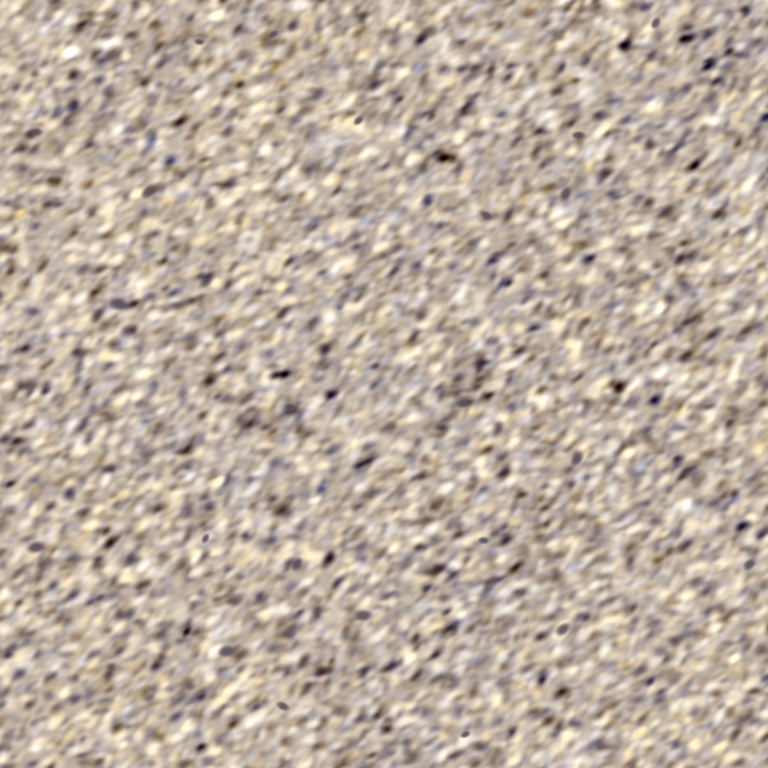
Reproduce this texture procedurally as a Shadertoy shader.

```glsl
// Fine sandy stone: soft elongated grains, light and dark, leaning up to the right.
// Grains are jittered points in cells, each adding a signed oval bump with a faint
// opposite rim; sparse dark specks and slow layered sines finish the surface.

const vec3  MEAN_COLOR   = vec3(0.741, 0.686, 0.634);
const vec3  TONE_STEP    = vec3(0.118, 0.120, 0.102);  // colour change per unit of tone
const vec3  WARM_STEP    = vec3(0.014, 0.004, -0.022); // yellow against lilac
const vec3  SPECK_COLOR  = vec3(0.33, 0.29, 0.34);
const float COARSE_CELLS = 43.0;
const float FINE_CELLS   = 68.0;
const float COARSE_SHARE = 0.90;
const float FINE_SHARE   = 0.43;
const int   GRAINS_PER_CELL = 3;
const float GRAIN_WIDTH  = 0.56;  // short axis relative to the long one
const float GRAIN_ANGLE  = 0.62;
const float ANGLE_SPREAD = 0.9;
const float GRAIN_GAIN   = 2.35;  // brings the sum of grains to unit deviation
const float SKEW         = 0.06;  // longer dark tail, gentler highlights
const float SPECK_CELLS  = 9.0;
const float SPECK_CHANCE = 0.30;

vec3 hash3(vec3 p) {
    p = fract(p * vec3(0.1031, 0.1030, 0.0973));
    p += dot(p, p.yxz + 33.33);
    return fract((p.xxy + p.yxx) * p.zyx);
}

vec2 rotate(vec2 p, float angle) {
    float c = cos(angle), s = sin(angle);
    return vec2(c * p.x + s * p.y, c * p.y - s * p.x);
}

// Sum of oval grains around p: x is tone, y is warmth
vec2 grains(vec2 p, float seed) {
    vec2 cell = floor(p);
    vec2 sum = vec2(0.0);
    for (int y = -1; y <= 1; y++)
    for (int x = -1; x <= 1; x++)
    for (int k = 0; k < GRAINS_PER_CELL; k++) {
        vec2 id = cell + vec2(x, y);
        float layer = seed + float(k) * 7.0;
        vec3 place = hash3(vec3(id, layer));
        vec3 look = hash3(vec3(id + 131.0, layer + 3.0));
        float angle = GRAIN_ANGLE + ANGLE_SPREAD * (place.z - 0.5);
        vec2 d = rotate(p - id - place.xy, angle);
        d.y /= GRAIN_WIDTH;
        float q = dot(d, d);
        float falloff = max(1.0 - q, 0.0);
        float bump = falloff * falloff * (1.0 - 2.0 * q);
        sum += bump * (2.0 * look.xy - 1.0);
    }
    return sum * GRAIN_GAIN;
}

// Slow drift of brightness over the slab
float drift(vec2 p) {
    return sin(p.x * 5.3 + 2.0 * sin(p.y * 3.1 + 0.7))
         + 0.7 * sin(p.y * 8.7 - p.x * 4.1 + 1.9 * sin(p.x * 6.3));
}

// Sparse dark pits, at most one per cell
float specks(vec2 p) {
    vec2 id = floor(p);
    vec3 place = hash3(vec3(id + 17.0, 61.0));
    vec3 look = hash3(vec3(id + 53.0, 89.0));
    vec2 d = rotate(p - id - mix(vec2(0.2), vec2(0.8), place.xy), look.x * 1.6 - 0.5);
    d.y *= 1.6;
    float radius = mix(0.08, 0.15, look.y);
    float present = step(place.z, SPECK_CHANCE);
    return present * (1.0 - smoothstep(0.25 * radius, radius, length(d)));
}

void mainImage(out vec4 fragColor, in vec2 fragCoord) {
    vec2 uv = fragCoord / iResolution.y;

    // Two sizes of grain
    vec2 grain = COARSE_SHARE * grains(uv * COARSE_CELLS, 11.0)
               + FINE_SHARE * grains(uv * FINE_CELLS + 40.0, 47.0);
    float slow = drift(uv);
    float tone = grain.x + 0.09 * slow;
    tone -= SKEW * (tone * tone - 1.0);

    // Colour from tone and warmth, then the pits
    vec3 color = MEAN_COLOR + TONE_STEP * tone + WARM_STEP * (grain.y + 0.2 * slow);
    color = mix(color, SPECK_COLOR, 0.85 * specks(uv * SPECK_CELLS));

    fragColor = vec4(clamp(color, 0.0, 1.0), 1.0);
}
```
